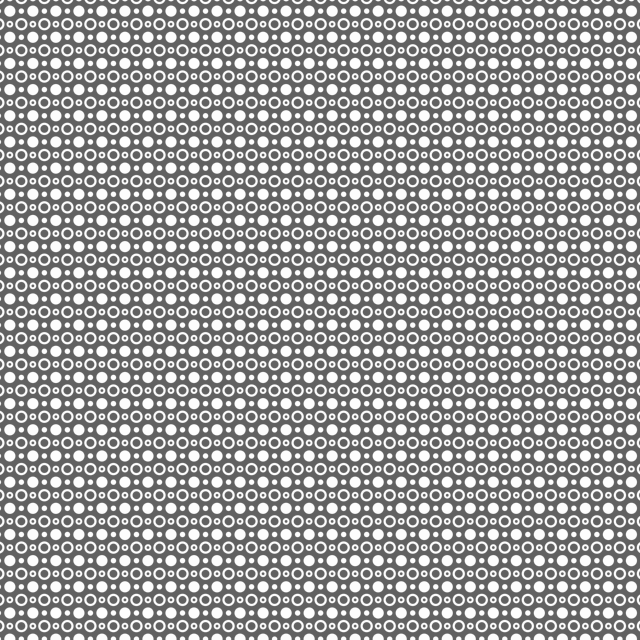
Give the GLSL for this pattern, as a WebGL 1 fragment shader.

```glsl
precision highp float;

uniform vec2 u_resolution;

const vec3 GROUND = vec3(0.38);
const vec3 INK = vec3(0.992);

// Lattice in fractions of the canvas
const vec2 PERIOD = vec2(0.03597, 0.04089);
const vec2 FIRST_DOT = vec2(0.0154, 0.0013);

// Offset from the nearest lattice point, shifted by a fraction of the period
vec2 nearestOffset(vec2 p, vec2 period, vec2 shift) {
  vec2 cell = p / period - shift;
  return (fract(cell + 0.5) - 0.5) * period;
}

float discDistance(vec2 p, float radius) {
  return length(p) - radius;
}

float ringDistance(vec2 p, float inner, float outer) {
  return abs(length(p) - 0.5 * (inner + outer)) - 0.5 * (outer - inner);
}

float coverage(float dist, float softness) {
  return 1.0 - smoothstep(-softness, softness, dist);
}

void main() {
  float unit = min(u_resolution.x, u_resolution.y);
  vec2 p = gl_FragCoord.xy / unit - FIRST_DOT;
  float softness = 0.75 / unit;

  // Rows of alternating large and small dots
  float largeDot = discDistance(nearestOffset(p, PERIOD, vec2(0.0)), 0.0087);
  float smallDot = discDistance(nearestOffset(p, PERIOD, vec2(0.5, 0.0)), 0.0042);

  // Rows of alternating large and small rings
  float largeRing = ringDistance(nearestOffset(p, PERIOD, vec2(0.5)), 0.0061, 0.0096);
  float smallRing = ringDistance(nearestOffset(p, PERIOD, vec2(0.0, 0.5)), 0.0021, 0.0052);

  float shape = min(min(largeDot, smallDot), min(largeRing, smallRing));
  gl_FragColor = vec4(mix(GROUND, INK, coverage(shape, softness)), 1.0);
}
```
